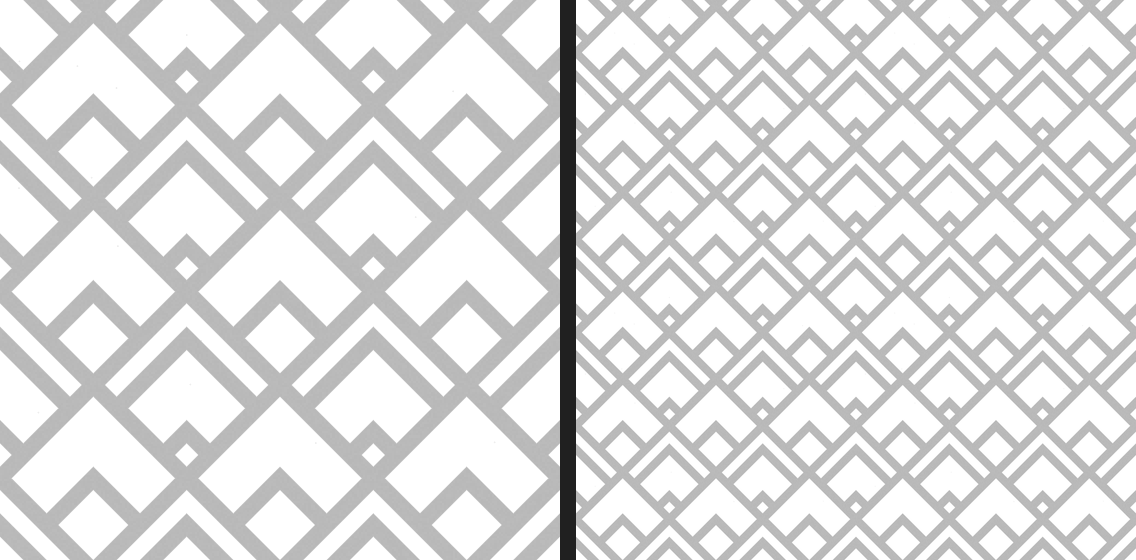
Left: one tile. Right: repeated 2 by 2.
Reproduce this pattern procedurally as a WebGL 1 fragment shader.

```glsl
precision highp float;
// Grey lattice of diamonds on white, three repeats across and down.
// Two staggered diamond kinds hold upward chevrons: one chevron in the first,
// two in the second. Faint grain and sparse specks give a printed wear.

uniform vec2 u_resolution;

const float REPEATS = 3.0;
const float HALF_LINE = 0.0625;    // half the band, measured along an axis
const vec2 CELL_CENTER = vec2(0.5, 0.4375);
const vec3 PAPER = vec3(1.0);
const vec3 INK = vec3(0.727);

float hash(vec2 p) {
  vec3 q = fract(vec3(p.xyx) * 0.1031);
  q += dot(q, q.yzx + 33.33);
  return fract((q.x + q.y) * q.z);
}

// Position relative to the nearest lattice point, in -0.5 to 0.5.
vec2 centered(vec2 p) {
  return fract(p + 0.5) - 0.5;
}

// Signed distance to a band around one level of a diagonal coordinate.
float band(float coordinate, float level) {
  return (abs(coordinate - level) - HALF_LINE) * 0.70711;
}

// Distance to the ink, with p in repeats.
float latticeDistance(vec2 p) {
  vec2 single = centered(p - CELL_CENTER);
  vec2 twin = centered(p - CELL_CENTER - 0.5);
  bool inSingle = abs(single.x) + abs(single.y) < 0.5;
  vec2 q = inSingle ? single : twin;

  float roof = abs(q.x) + q.y;
  float floorSide = abs(q.x) - q.y;
  float frame = min(band(roof, 0.5), band(floorSide, 0.5));
  float chevrons = inSingle ? band(roof, 0.0) : band(abs(roof), 0.25);
  return min(frame, chevrons);
}

// Tiny round marks scattered sparsely over a grid that fits the canvas.
float specks(vec2 uv, float cells, float pixel) {
  vec2 id = floor(uv * cells);
  vec2 spot = 0.25 + 0.5 * vec2(hash(id + 7.0), hash(id + 31.0));
  float d = length(fract(uv * cells) - spot) / cells;
  float present = step(0.985, hash(id + 53.0));
  return present * (1.0 - smoothstep(0.0007, 0.0007 + pixel, d));
}

void main() {
  vec2 uv = gl_FragCoord.xy / u_resolution;
  float pixel = 1.0 / min(u_resolution.x, u_resolution.y);
  float blur = 0.7 * pixel * REPEATS;

  float ink = 1.0 - smoothstep(-blur, blur, latticeDistance(uv * REPEATS));

  // Wear: slight grain in the ink, pale specks on the paper.
  float grain = (hash(floor(uv * 256.0)) - 0.5) * 0.012;
  vec3 paper = PAPER - 0.07 * specks(uv, 40.0, pixel);
  gl_FragColor = vec4(mix(paper, INK + grain, ink), 1.0);
}
```
